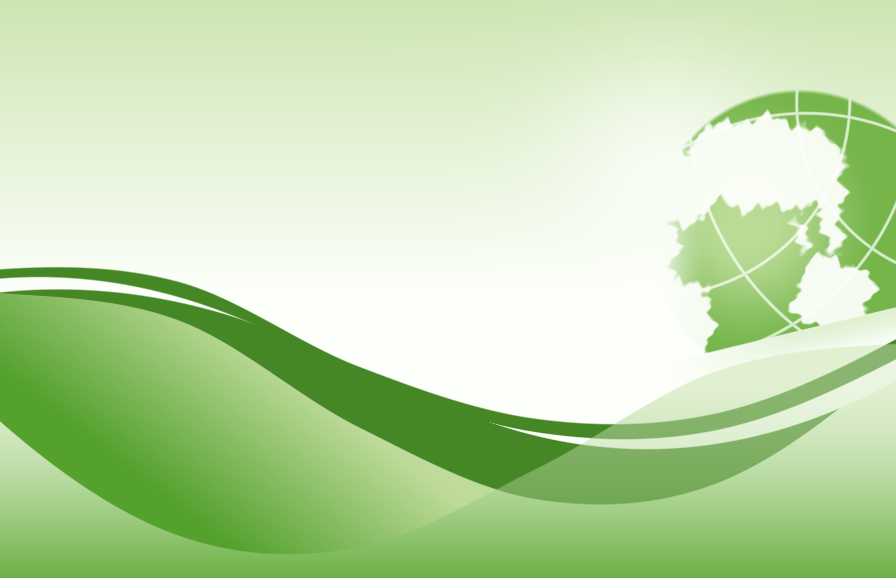
Reproduce this background procedurally as a WebGL 1 fragment shader.

```glsl
precision highp float;
// A green ribbon and leaf sweep under a pale sky, with a fading globe at the right.
// Long edges are cubic splines over the canvas width; the globe is a disc with
// ring-shaped grid lines and land made of ellipses roughened by layered sines.
uniform vec2 u_resolution;

const float ASPECT = 1.552;
const vec3 WHITE = vec3(0.99, 1.0, 0.98);
const vec3 SKY_TOP = vec3(0.80, 0.90, 0.70);
const vec3 PANEL_TOP = vec3(0.88, 0.94, 0.82);
const vec3 PANEL_BASE = vec3(0.42, 0.69, 0.27);
const vec3 RIBBON = vec3(0.27, 0.53, 0.14);
const vec3 LEAF_DARK = vec3(0.33, 0.63, 0.18);
const vec3 LEAF_PALE = vec3(0.75, 0.86, 0.61);
const vec3 OCEAN_PALE = vec3(0.73, 0.86, 0.59);
const vec3 OCEAN_DEEP = vec3(0.46, 0.71, 0.29);
const vec2 GLOBE_CENTER = vec2(1.385, 0.413);
const float GLOBE_RADIUS = 0.255;
const vec2 MERIDIAN_CENTER = vec2(1.688, 0.178);
const vec2 PARALLEL_CENTER = vec2(1.134, 0.174);
const float GRID_WIDTH = 0.0025;
const float RIBBON_OPACITY = 0.56;

// Catmull-Rom weights for four knot distances
vec4 knotWeight(vec4 t) {
  t = abs(t);
  vec4 inner = (1.5 * t - 2.5) * t * t + 1.0;
  vec4 outer = ((-0.5 * t + 2.5) * t - 4.0) * t + 2.0;
  return mix(inner, outer, step(1.0, t)) * step(t, vec4(2.0));
}

// Eight heights; the first and last lie one step outside the canvas
float spline(float u, vec4 a, vec4 b) {
  float s = u * 5.0;
  return dot(knotWeight(s - vec4(-1.0, 0.0, 1.0, 2.0)), a)
       + dot(knotWeight(s - vec4(3.0, 4.0, 5.0, 6.0)), b);
}

float fill(float d, float soft) {
  return smoothstep(-soft, soft, d);
}

float ellipse(vec2 p, vec2 center, vec2 radii) {
  return (length((p - center) / radii) - 1.0) * min(radii.x, radii.y);
}

float ring(vec2 p, vec2 center, float radius) {
  return abs(length(p - center) - radius);
}

float landDistance(vec2 p) {
  vec2 q = p + 0.007 * sin(p.yx * vec2(83.0, 71.0) + 1.3)
             + 0.005 * sin(p.yx * vec2(167.0, 191.0) + p * 60.0)
             + 0.002 * sin(p.yx * vec2(410.0, 370.0));
  float d = ellipse(q, vec2(1.32, 0.283), vec2(0.142, 0.078));
  d = min(d, ellipse(q, vec2(1.417, 0.318), vec2(0.045, 0.045)));
  d = min(d, ellipse(q, vec2(1.174, 0.324), vec2(0.07, 0.065)));
  d = min(d, ellipse(q, vec2(1.138, 0.435), vec2(0.034, 0.09)));
  d = min(d, ellipse(q, vec2(1.185, 0.555), vec2(0.05, 0.072)));
  d = min(d, ellipse(q, vec2(1.443, 0.510), vec2(0.068, 0.065)));
  d = min(d, ellipse(q, vec2(1.441, 0.385), vec2(0.017, 0.055)));
  return min(d, ellipse(q, vec2(1.387, 0.405), vec2(0.010, 0.030)));
}

vec3 addGlobe(vec3 sky, vec2 p, float aa) {
  float halo = exp(-dot(p - vec2(1.15, 0.30), p - vec2(1.15, 0.30)) * 28.0);
  vec3 color = mix(sky, WHITE, 0.75 * halo);

  vec3 globe = mix(OCEAN_PALE, OCEAN_DEEP,
                   smoothstep(0.03, 0.24, distance(p, vec2(1.295, 0.385))));
  float grid = min(ring(p, MERIDIAN_CENTER, 0.496), ring(p, MERIDIAN_CENTER, 0.308));
  grid = min(grid, ring(p, PARALLEL_CENTER, 0.338));
  grid = min(grid, ring(p, PARALLEL_CENTER, 0.455));
  grid = min(grid, ring(p, vec2(1.397, 0.607), 0.411));
  globe = mix(globe, WHITE, 0.75 * fill(GRID_WIDTH - grid, aa));
  globe = mix(globe, WHITE, 0.95 * fill(-landDistance(p), aa + 0.002));

  // Swoosh that cuts the globe and shades the space beneath it
  float under = p.y - (0.613 - 0.24 * (p.x - 1.215));
  float disc = fill(GLOBE_RADIUS - distance(p, GLOBE_CENTER), aa + 0.003);
  disc *= smoothstep(1.12, 1.23, p.x) * fill(-under, aa);
  color = mix(color, globe, disc);
  float shade = fill(under, aa) * (1.0 - smoothstep(0.0, 0.07, under));
  return mix(color, PANEL_TOP, shade * smoothstep(1.13, 1.45, p.x));
}

void main() {
  // u runs right, v runs down; both span 0 to 1
  vec2 uv = gl_FragCoord.xy / u_resolution;
  float u = uv.x, v = 1.0 - uv.y;
  float aa = 1.0 / u_resolution.y;

  // Edges of the ribbon, its two slits and the lower panel
  float ribbonTop = spline(u, vec4(0.530, 0.466, 0.488, 0.634), vec4(0.725, 0.715, 0.587, 0.385));
  float ribbonBase = spline(u, vec4(0.512, 0.508, 0.555, 0.739), vec4(0.864, 0.836, 0.625, 0.300));
  float panelTop = spline(u, vec4(0.385, 0.729, 0.927, 0.947), vec4(0.810, 0.642, 0.595, 0.607));
  float leftTop = 0.482 + u * (1.427 * u - 0.124);
  float leftBase = 0.506 + u * (1.242 * u - 0.162);
  float rightTop = ribbonTop + 0.022 + 0.028 * (u - 0.544);
  float rightBase = 0.777 - 1.528 * (u - 0.722) * (u - 0.722);

  float leftSlit = fill(min(v - leftTop, leftBase - v), aa);
  float rightSlit = fill(min(v - rightTop, rightBase - v), aa);
  float ribbon = fill(min(v - ribbonTop, max(ribbonBase, rightTop) - v), aa);
  ribbon *= (1.0 - leftSlit) * (1.0 - rightSlit);

  // Sky and globe, then the leaf and the solid ribbon
  vec3 color = mix(SKY_TOP, WHITE, clamp(v / 0.5, 0.0, 1.0));
  color = addGlobe(color, vec2(u * ASPECT, v), aa);
  float leafLight = clamp(3.07 * (u - 0.143) - 2.57 * (v - 0.81), 0.0, 1.0);
  color = mix(color, mix(LEAF_DARK, LEAF_PALE, leafLight), fill(v - ribbonBase, aa));
  color = mix(color, RIBBON, ribbon);
  color = mix(color, WHITE, rightSlit);

  // Translucent panel, through which the ribbon shows paler
  vec3 panel = mix(PANEL_TOP, PANEL_BASE, pow(clamp((v - 0.66) / 0.34, 0.0, 1.0), 1.5));
  panel = mix(panel, RIBBON, RIBBON_OPACITY * ribbon);
  panel = mix(panel, WHITE, 0.35 * rightSlit);
  color = mix(color, panel, fill(v - panelTop, aa));
  gl_FragColor = vec4(color, 1.0);
}
```
